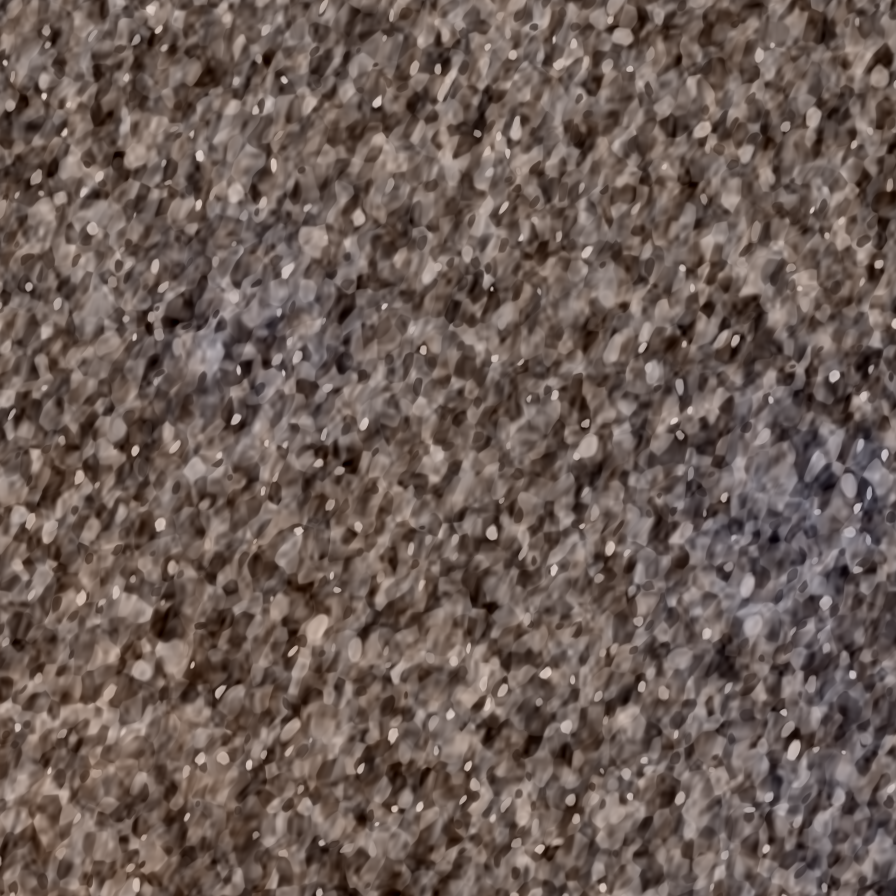
Give the GLSL for this texture, as a WebGL 1 fragment shader.

```glsl
precision highp float;
// Coarse brown stony ground: soft packed grains, dark pits and scattered pale pebbles.
uniform vec2 u_resolution;

float hash(vec2 p) {
  vec3 q = fract(vec3(p.xyx) * vec3(0.1031, 0.1030, 0.0973));
  q += dot(q, q.yzx + 33.33);
  return fract((q.x + q.y) * q.z);
}

vec2 hash2(vec2 p) {
  return vec2(hash(p), hash(p + 71.7));
}

float noise(vec2 p) {
  vec2 i = floor(p), f = fract(p);
  f = f * f * (3.0 - 2.0 * f);
  return mix(mix(hash(i), hash(i + vec2(1.0, 0.0)), f.x),
             mix(hash(i + vec2(0.0, 1.0)), hash(i + vec2(1.0)), f.x), f.y);
}

mat2 rotation(float angle) {
  float c = cos(angle), s = sin(angle);
  return mat2(c, s, -s, c);
}

// Voronoi-like grains of random tone whose borders melt together.
float grains(vec2 p, float sharpness) {
  vec2 cell = floor(p), f = fract(p);
  float total = 0.0, weights = 0.0;
  for (int y = -1; y <= 1; y++) {
    for (int x = -1; x <= 1; x++) {
      vec2 o = vec2(float(x), float(y));
      vec2 d = o + hash2(cell + o) - f;
      float w = exp(-sharpness * dot(d, d));
      total += w * hash(cell + o + 19.3);
      weights += w;
    }
  }
  return total / weights;
}

// Sparse rounded stones: x = coverage, y = random tone of the stone.
vec2 stones(vec2 p, float density) {
  vec2 cell = floor(p);
  float radius = mix(0.14, 0.32, hash(cell + 5.1));
  vec2 center = mix(vec2(radius + 0.1), vec2(0.9 - radius), hash2(cell + 13.7));
  vec2 d = rotation(6.28 * hash(cell + 41.0)) * (fract(p) - center);
  d.x *= mix(1.0, 1.5, hash(cell + 57.0));
  float wobble = 0.12 * (noise(p * 5.0) - 0.5);
  float cover = 1.0 - smoothstep(-0.07, 0.07, length(d) + wobble - radius);
  return vec2(cover * step(hash(cell + 29.0), density), hash(cell + 83.0));
}

float patchAt(vec2 uv, vec2 center, float tightness) {
  vec2 d = uv - center;
  return exp(-tightness * dot(d, d));
}

void main() {
  vec2 uv = gl_FragCoord.xy / u_resolution.y;

  // Grains stand upright and lean slightly to the right.
  vec2 p = vec2(uv.x - 0.22 * uv.y, uv.y * 0.74);
  p += 0.007 * (vec2(noise(uv * 45.0), noise(uv * 45.0 + 37.0)) - 0.5);

  // Layered grain tones, from coarse lumps to fine grit.
  float fine = noise(p * 170.0 + 11.0) - 0.5;
  float tone = 0.355;
  tone += 0.22 * (grains(p * 40.0 + 7.0, 9.0) - 0.5);
  tone += 0.38 * (grains(rotation(0.3) * p * 82.0 + 50.0, 10.0) - 0.5);
  tone += 0.24 * fine;
  tone += 0.07 * (noise(uv * 9.0) - 0.5);

  // Dark pits, then pale pebbles in two sizes.
  vec2 pit = stones(rotation(0.5) * p * 46.0 + 90.0, 0.22);
  tone = mix(tone, 0.15 + 0.08 * pit.y + 0.08 * fine, 0.75 * pit.x);
  vec2 large = stones(rotation(-0.4) * p * 27.0 + 130.0, 0.17);
  tone = mix(tone, 0.52 + 0.2 * large.y + 0.13 * fine, 0.85 * large.x);
  vec2 small = stones(rotation(0.9) * p * 52.0 + 170.0, 0.17);
  tone = mix(tone, 0.56 + 0.24 * small.y + 0.1 * fine, 0.9 * small.x);

  // Brown overall, with cool bluish stains and a warmer lower left.
  float cool = patchAt(uv, vec2(0.90, 0.42), 35.0)
             + 0.7 * patchAt(uv, vec2(0.29, 0.63), 70.0)
             + 0.7 * patchAt(uv, vec2(0.97, 0.06), 25.0);
  cool *= 0.5 + noise(uv * 30.0 + 3.0);
  float warm = patchAt(uv, vec2(0.12, 0.12), 8.0);
  vec3 color = tone + vec3(0.06, 0.0, -0.03);
  color += cool * vec3(-0.035, -0.005, 0.045);
  color += warm * vec3(0.012, -0.006, -0.02);
  color += 0.03 * (noise(p * 55.0 + 210.0) - 0.5) * vec3(1.0, 0.0, -1.0);

  gl_FragColor = vec4(clamp(color, 0.0, 1.0), 1.0);
}
```
